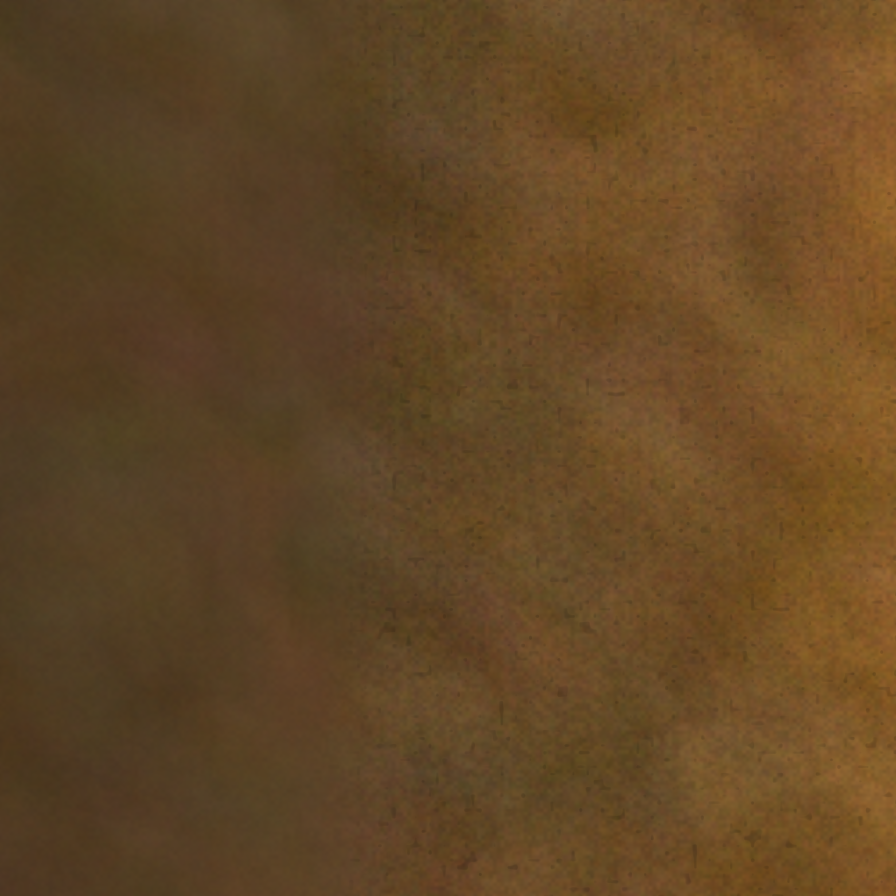
A Shadertoy shader for this texture:

```glsl
const vec3 SHADE_BROWN = vec3(0.308, 0.232, 0.138);
const vec3 UMBER = vec3(0.342, 0.248, 0.145);
const vec3 TAN_BROWN = vec3(0.440, 0.310, 0.160);
const vec3 AMBER_EDGE = vec3(0.515, 0.348, 0.150);
const vec3 RED_GREEN_TINT = vec3(0.040, -0.030, 0.012);
const vec3 GREY_TINT = vec3(-0.005, 0.010, 0.085);
const float UMBER_AT = 0.38;
const float TAN_AT = 0.74;
const float MOTTLE_SCALE = 8.0;
const float MOTTLE_STRENGTH = 0.40;
const float GRAIN_SCALE = 230.0;
const float GRAIN_STRENGTH = 0.12;
const float CHROMA_GRAIN = 0.030;
const float SPECK_SCALE = 125.0;
const float SPECK_STRENGTH = 0.13;

float hash(vec2 p) {
    return fract(sin(dot(p, vec2(127.1, 311.7))) * 43758.5453);
}

float noise(vec2 p) {
    vec2 cell = floor(p);
    vec2 f = fract(p);
    f = f * f * (3.0 - 2.0 * f);
    float low = mix(hash(cell), hash(cell + vec2(1.0, 0.0)), f.x);
    float high = mix(hash(cell + vec2(0.0, 1.0)), hash(cell + vec2(1.0, 1.0)), f.x);
    return mix(low, high, f.y);
}

// Layered noise centred on zero
float fbm(vec2 p) {
    float sum = 0.0;
    float amplitude = 0.5;
    for (int i = 0; i < 5; i++) {
        sum += amplitude * (noise(p) - 0.5);
        p = mat2(1.6, 1.2, -1.2, 1.6) * p + 17.3;
        amplitude *= 0.52;
    }
    return sum;
}

// Light falling across the surface from the right
vec3 lightRamp(float x) {
    vec3 color = mix(SHADE_BROWN, UMBER, smoothstep(-0.05, UMBER_AT, x));
    color = mix(color, TAN_BROWN, smoothstep(UMBER_AT - 0.08, TAN_AT, x));
    return mix(color, AMBER_EDGE, smoothstep(TAN_AT, 1.04, x));
}

void mainImage(out vec4 fragColor, in vec2 fragCoord) {
    vec2 uv = fragCoord / iResolution.xy;
    float rough = smoothstep(0.34, 0.46, uv.x);

    // Soft blotches, drawn out along a shallow falling diagonal
    vec2 slanted = vec2(0.85 * uv.x - 0.50 * uv.y, 0.62 * uv.x + 1.10 * uv.y);
    vec2 warp = vec2(fbm(uv * 5.0 + 3.1), fbm(uv * 5.0 + 41.7));
    vec2 p = slanted * MOTTLE_SCALE + warp * 1.2;
    float mottle = fbm(p);
    float redGreen = fbm(p * 0.8 + 63.0);
    float grey = fbm(p * 1.1 + 29.0) + 0.4 * mottle;

    vec3 color = lightRamp(uv.x + 0.08 * fbm(uv * 3.0 + 11.0));
    color *= 1.0 + MOTTLE_STRENGTH * mix(0.65, 1.0, rough) * mottle;
    color += RED_GREEN_TINT * redGreen + GREY_TINT * grey * mix(0.6, 1.0, rough);

    // Fine grain, calmer in the shaded part
    vec2 g = uv * GRAIN_SCALE;
    float grain = noise(g) + 0.6 * noise(g * 0.53 + 71.0) - 0.8;
    vec3 chroma = vec3(noise(g * 0.6 + 5.0), noise(g * 0.6 + 37.0), noise(g * 0.6 + 91.0)) - 0.5;
    color *= 1.0 + GRAIN_STRENGTH * mix(0.35, 1.0, rough) * grain;
    color += CHROMA_GRAIN * mix(0.4, 1.0, rough) * chroma;

    // Sparse dark pores
    float pore = smoothstep(0.80, 0.97, noise(uv * SPECK_SCALE + 13.0));
    color *= 1.0 - SPECK_STRENGTH * rough * pore;

    fragColor = vec4(clamp(color, 0.0, 1.0), 1.0);
}
```
